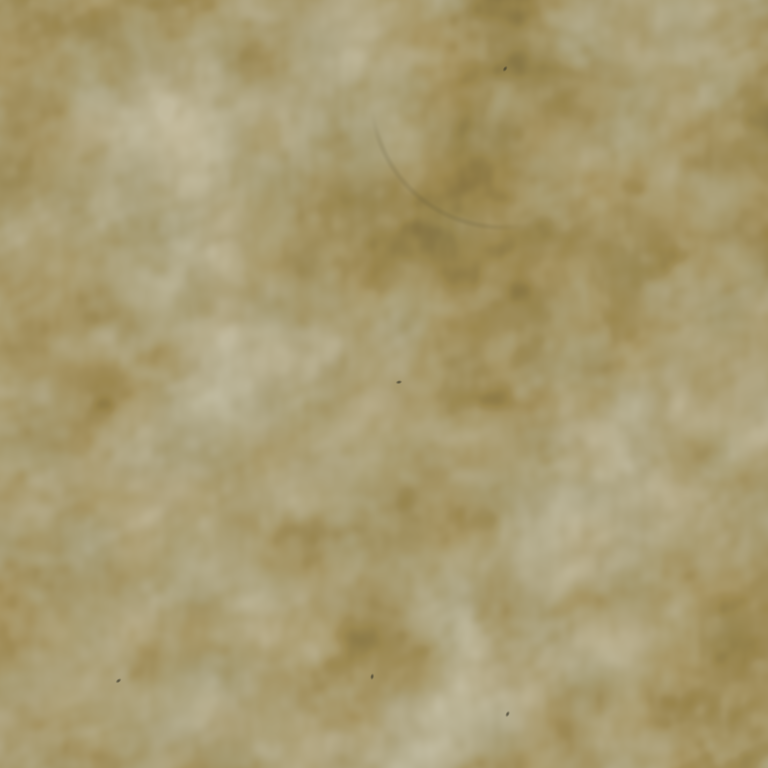
Write a WebGL 1 fragment shader that draws this texture.

```glsl
precision highp float;
// Soft mottled cream and ochre fibre surface with blotches, specks and one fine hair.
#define BLOTCH_SCALE 4.6
#define OCTAVE_GAIN 0.72
#define GRAIN_ANGLE 0.45
#define GRAIN_STRETCH 1.2
#define WARP 0.02
#define CONTRAST 0.82
#define BRIGHTNESS 0.27
#define SPOT_SCALE 19.0
#define SPECK_GRID 5.0
#define SPECK_CHANCE 0.16
#define HAIR_OPACITY 0.17

uniform vec2 u_resolution;

float hash(vec2 p) {
  vec3 q = fract(vec3(p.xyx) * 0.1031);
  q += dot(q, q.yzx + 33.33);
  return fract((q.x + q.y) * q.z);
}

// Value noise centred on zero.
float noise(vec2 p) {
  vec2 cell = floor(p);
  vec2 f = p - cell;
  f = f * f * (3.0 - 2.0 * f);
  float low = mix(hash(cell), hash(cell + vec2(1.0, 0.0)), f.x);
  float high = mix(hash(cell + vec2(0.0, 1.0)), hash(cell + vec2(1.0, 1.0)), f.x);
  return mix(low, high, f.y) - 0.5;
}

mat2 rotation(float angle) {
  float c = cos(angle), s = sin(angle);
  return mat2(c, -s, s, c);
}

// Layered noise scaled to roughly unit deviation.
float mottling(vec2 p) {
  float sum = 0.0, power = 0.0, weight = 1.0;
  mat2 turn = rotation(0.6);
  for (int i = 0; i < 5; i++) {
    sum += weight * noise(p);
    power += weight * weight;
    weight *= OCTAVE_GAIN;
    p = turn * p * 1.93 + vec2(17.3, 9.1);
  }
  return sum / (0.19 * sqrt(power));
}

float ramp(float from, float to, float x) {
  return clamp((x - from) / (to - from), 0.0, 1.0);
}

// Tone in deviations from the mean, from brown shadow to pale highlight.
vec3 fibreColour(float tone) {
  vec3 c = mix(vec3(0.49, 0.41, 0.24), vec3(0.55, 0.48, 0.28), ramp(-3.2, -1.9, tone));
  c = mix(c, vec3(0.605, 0.53, 0.31), ramp(-1.9, -1.15, tone));
  c = mix(c, vec3(0.62, 0.55, 0.35), ramp(-1.15, -0.65, tone));
  c = mix(c, vec3(0.645, 0.58, 0.39), ramp(-0.65, -0.2, tone));
  c = mix(c, vec3(0.66, 0.61, 0.44), ramp(-0.2, 0.4, tone));
  c = mix(c, vec3(0.69, 0.65, 0.51), ramp(0.4, 1.35, tone));
  return mix(c, vec3(0.76, 0.73, 0.62), ramp(1.35, 3.2, tone));
}

// Sparse tiny dark flecks, each kept inside its own cell.
float specks(vec2 uv) {
  vec2 cell = floor(uv * SPECK_GRID);
  vec2 centre = 0.2 + 0.6 * vec2(hash(cell + 3.7), hash(cell + 8.2));
  vec2 d = (fract(uv * SPECK_GRID) - centre) / SPECK_GRID;
  d = (rotation(6.28 * hash(cell + 5.1)) * d) * vec2(1.0, 1.7);
  float present = step(hash(cell + 21.4), SPECK_CHANCE);
  return present * (1.0 - smoothstep(0.0005, 0.005, length(d)));
}

// Thin curved hair: part of a circle, faded at both ends.
float hair(vec2 uv) {
  vec2 d = uv - vec2(0.655, 0.875);
  float radius = length(d);
  float line = 1.0 - smoothstep(0.0, 0.006, abs(radius - 0.171));
  float along = dot(d / max(radius, 0.001), vec2(-0.6, -0.8));
  return line * smoothstep(0.66, 0.9, along);
}

void main() {
  vec2 uv = gl_FragCoord.xy / u_resolution.y;

  // Warped blotches, drawn out along a slightly rising grain.
  vec2 warp = vec2(noise(uv * 9.0 + 40.0), noise(uv * 9.0 + 70.0));
  vec2 grain = rotation(GRAIN_ANGLE) * (uv + WARP * warp);
  grain.x /= GRAIN_STRETCH;
  float tone = BRIGHTNESS + CONTRAST * mottling(grain * BLOTCH_SCALE + 31.0);

  // Broad light: paler at the left, shaded fold at the upper right.
  tone += 0.7 * (0.5 - uv.x);
  vec2 fold = (uv - vec2(1.0, 0.8)) * vec2(3.2, 7.0);
  tone -= 1.2 * exp(-dot(fold, fold));

  // Small pale tufts and ochre stains.
  float spot = noise(grain * SPOT_SCALE + 90.0) + 0.3 * noise(uv * 37.0 + 15.0);
  tone += 0.95 * smoothstep(0.15, 0.6, spot) - 0.95 * smoothstep(0.15, 0.6, -spot);

  // Faint upright fibres, soft fuzz and uneven tint.
  tone += 0.3 * noise(uv * vec2(105.0, 34.0)) + 0.3 * noise(uv * 68.0 + 50.0);
  vec3 colour = fibreColour(tone);
  colour += vec3(0.018, -0.002, -0.02) * noise(uv * 17.0 + 130.0);
  colour += 0.025 * noise(uv * 23.0 + 160.0);

  colour = mix(colour, vec3(0.37, 0.34, 0.22), HAIR_OPACITY * hair(uv));
  colour = mix(colour, vec3(0.24, 0.23, 0.17), 0.7 * specks(uv));
  gl_FragColor = vec4(clamp(colour, 0.0, 1.0), 1.0);
}
```
